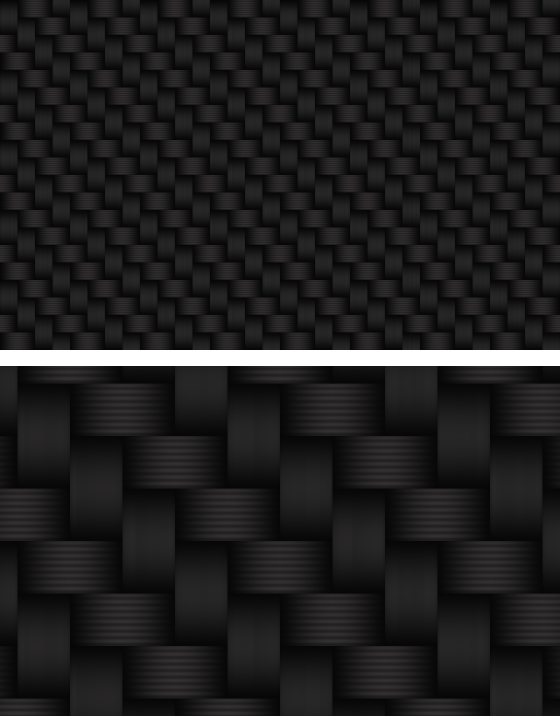
Top, the full canvas; bottom, a detail of the centre.
A Shadertoy shader for this pattern:

```glsl
// Dark carbon-fibre twill: each tow floats over two cells, then dives under two.
// A 32 x 20 cell grid gives 8 x 5 whole repeats, so every edge wraps.
// Each cell picks its upper tow from the diagonal phase; four samples smooth it.

const vec2 CELLS = vec2(32.0, 20.0);

// Sine-free hash of one integer-valued number
float hash(float n) {
    n = fract(n * 0.1031);
    n *= n + 33.33;
    return fract(n * (n + n));
}

// Rounded brightness along a float: 0 at both ends, 1 at its crest
float crest(float along) {
    return pow(max(sin(3.14159 * along), 0.0), 1.25);
}

// Narrow shadow where neighbouring tows meet
float seam(float across) {
    return smoothstep(-0.06, 0.08, min(across, 1.0 - across));
}

vec3 weave(vec2 uv) {
    // Rows count downward so the twill descends to the right
    vec2 p = fract(uv) * CELLS;
    p.y = CELLS.y - p.y;
    vec2 cell = floor(p);
    vec2 f = p - cell;
    float phase = mod(cell.x - cell.y - 1.0, 4.0);

    // Weft: horizontal tow with eight bright ribs
    if (phase < 1.5) {
        float light = crest((phase + f.x) * 0.5);
        float ribs = sin(6.28318 * 8.0 * f.y);
        float shade = 0.028 + 0.137 * light * (1.0 + 0.24 * ribs);
        return shade * mix(0.65, 1.0, seam(f.y)) * vec3(1.02, 0.97, 0.975);
    }

    // Warp: smoother vertical tow with faint, uneven fibres
    float light = crest((3.0 - phase + f.y) * 0.5);
    float fibre = hash(mod(floor(p.x * 8.0), 256.0)) - 0.5;
    float shade = 0.026 + 0.124 * light * (1.0 + 0.10 * fibre);
    return shade * mix(0.72, 1.0, seam(f.x)) * vec3(1.01, 0.975, 0.98);
}

void mainImage(out vec4 fragColor, in vec2 fragCoord) {
    // Average a 2 x 2 grid inside the pixel
    vec3 color = vec3(0.0);
    for (int i = 0; i < 4; i++) {
        vec2 offset = vec2(i % 2, i / 2) * 0.5 - 0.25;
        color += weave((fragCoord + offset) / iResolution.xy);
    }
    fragColor = vec4(color * 0.25, 1.0);
}
```
